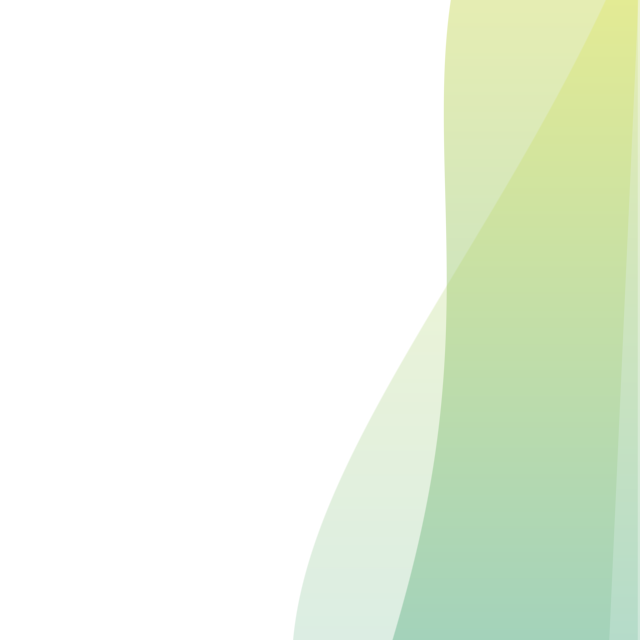
Write a Shadertoy shader that draws this background.

```glsl
// Two translucent ribbons, yellow fading down to teal, on a white ground.
// Each curved border is a polynomial giving x for a depth below the top;
// the sweeping ribbon is blended over the upright one.

// Soft coverage of the region where side > 0, about one pixel wide.
float cover(float side) {
    return smoothstep(-0.75, 0.75, side / fwidth(side));
}

// Left border of the upright ribbon.
float uprightEdge(float t) {
    return 0.7044 + t * (-0.1485 + t * (0.6385 + t * (-0.8993 + t * 0.3182)));
}

// Left border of the sweeping ribbon.
float sweepEdge(float t) {
    return 0.9466 + t * (-0.4695 + t * (-0.2569 + t * (0.0585 + t * 0.1793)));
}

void mainImage(out vec4 fragColor, in vec2 fragCoord) {
    vec2 uv = fragCoord / iResolution.xy;
    float depth = 1.0 - uv.y;

    // Vertical gradients
    vec3 uprightColor = mix(vec3(0.90, 0.93, 0.70), vec3(0.71, 0.86, 0.79), depth);
    vec3 sweepColor = mix(vec3(0.86, 0.89, 0.20), vec3(0.42, 0.71, 0.54), depth);

    // Upright ribbon runs to the right side of the canvas
    vec3 color = mix(vec3(1.0), uprightColor, cover(uv.x - uprightEdge(depth)));

    // Sweeping ribbon stops at a slanted border near the right side
    float sweep = cover(uv.x - sweepEdge(depth))
                * cover(0.9975 - 0.0455 * depth - uv.x);
    color = mix(color, sweepColor, 0.24 * sweep);

    // Pale seam along the right side
    color = mix(color, vec3(1.0), 0.3 * cover(uv.x - 0.9965));

    fragColor = vec4(color, 1.0);
}
```
